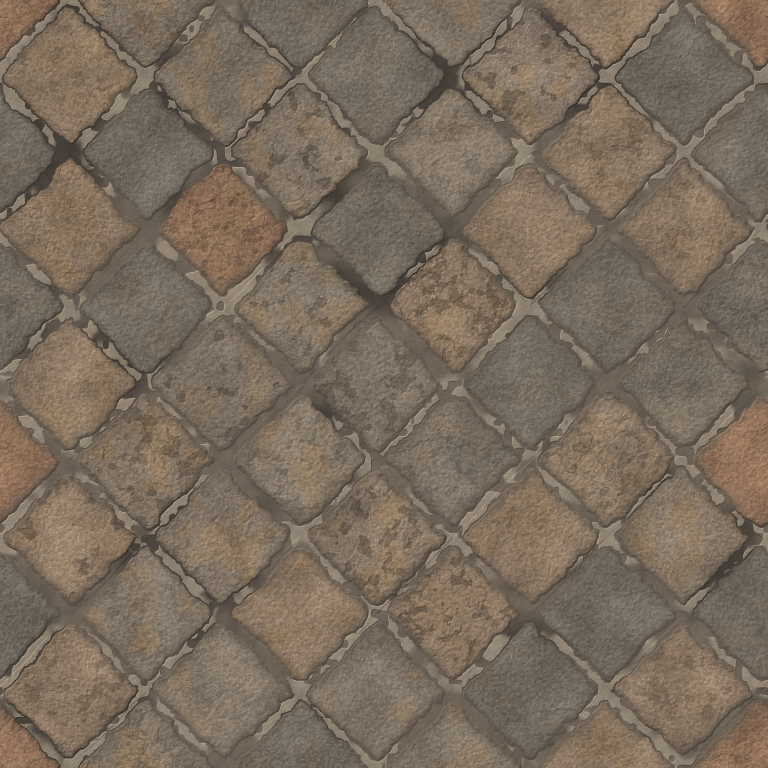
Give the GLSL for this texture, as a Shadertoy shader.

```glsl
const float REPEATS = 5.0;                       // diamonds across and down
const vec2 LATTICE_SHIFT = vec2(0.545, 0.55);
const float STONE_HALF = 0.458;                  // lengths below are in cell sides
const float CORNER_RADIUS = 0.06;
const float EDGE_ROUGHNESS = 0.09;
const float WOBBLE = 0.07;
const float LIGHT_STEP = 0.0016;
const vec2 LIGHT_DIRECTION = vec2(-0.6, 0.8);
const float MAX_SHADE = 0.24;
const vec3 GREY = vec3(0.445, 0.415, 0.375);
const vec3 TAN = vec3(0.505, 0.458, 0.402);
const vec3 BROWN = vec3(0.555, 0.475, 0.397);
const vec3 RUST = vec3(0.56, 0.425, 0.335);
const vec3 OCHRE = vec3(0.57, 0.465, 0.345);
const vec3 MORTAR = vec3(0.58, 0.53, 0.465);
const vec3 DIRT = vec3(0.42, 0.38, 0.335);
const vec3 GAP = vec3(0.27, 0.245, 0.22);

struct Surface { vec3 color; float height; };

float hash(vec2 p) {
    vec3 q = fract(p.xyx * 0.1031);
    q += dot(q, q.yzx + 33.33);
    return fract((q.x + q.y) * q.z);
}

vec4 hash4(vec2 p) {
    return vec4(hash(p + 11.3), hash(p + 47.1), hash(p + 83.7), hash(p + 129.9));
}

// Value noise that wraps after a whole number of lattice steps
float noise(vec2 p, float period) {
    vec2 i = floor(p), f = fract(p);
    f = f * f * (3.0 - 2.0 * f);
    vec2 a = mod(i, period), b = mod(i + 1.0, period);
    return mix(mix(hash(a), hash(vec2(b.x, a.y)), f.x),
               mix(hash(vec2(a.x, b.y)), hash(b), f.x), f.y);
}

float fbm(vec2 p, float period) {
    float sum = 0.0, weight = 0.533;
    for (int i = 0; i < 4; i++) {
        sum += weight * noise(p, period);
        p = p * 2.0 + period * 2.0;
        period *= 2.0;
        weight *= 0.5;
    }
    return sum;
}

float canvasFbm(vec2 p, float scale) { return fbm(p * scale, scale); }
float stoneFbm(vec2 q) { return fbm(q, 512.0); }

float roundedBox(vec2 p, float halfSize, float radius) {
    vec2 q = abs(p) - halfSize + radius;
    return length(max(q, 0.0)) + min(max(q.x, q.y), 0.0) - radius;
}

Surface stone(vec2 local, vec4 look, vec4 wear) {
    float angle = 6.2832 * look.w;
    vec2 q = mat2(cos(angle), sin(angle), -sin(angle), cos(angle)) * local + 40.0 * wear.xy;
    float warmth = smoothstep(0.15, 0.5, look.x);
    float rough = mix(0.3, 1.0, warmth);
    float broad = stoneFbm(q * 3.0);
    float grain = stoneFbm(q * 42.0);

    // Base tint, clouds and ochre stains
    vec3 color = mix(mix(GREY, TAN, warmth), BROWN, smoothstep(0.5, 0.8, look.x));
    color = mix(color, RUST, 0.8 * step(0.96, look.x));
    float stain = smoothstep(0.46, 0.68, stoneFbm(q * 4.0 + 9.0));
    color = mix(color, OCHRE, 0.6 * stain * wear.x * rough);
    color *= 1.0 + 0.35 * (broad - 0.5) + 0.3 * (grain - 0.5);

    // Pits, cleavage ledges and thin veins
    float pit = smoothstep(0.57, 0.67, stoneFbm(q * mix(7.0, 13.0, wear.z))) * rough * wear.y;
    float layer = 7.0 * stoneFbm(q * vec2(1.5, 3.2) + 21.0);
    float ledge = floor(layer) + smoothstep(0.0, 0.15, fract(layer));
    float vein = 1.0 - smoothstep(0.0, 0.022, abs(broad - 0.52));
    color *= 1.0 - 0.23 * pit;
    color = mix(color, mix(GAP, OCHRE, step(0.45, wear.w)), 0.35 * vein * wear.z * rough);
    float height = 0.28 * grain - 0.12 * pit + 0.14 * ledge * wear.w * rough - 0.05 * vein * rough;
    return Surface(color, height);
}

Surface paving(vec2 p, float pixel) {
    // Diagonal lattice with slightly uneven stones
    vec2 wobble = vec2(canvasFbm(p, 16.0), canvasFbm(p + 0.37, 16.0)) - 0.5;
    vec2 grid = REPEATS * vec2(p.x + p.y, p.x - p.y) + LATTICE_SHIFT + WOBBLE * wobble;
    vec2 cell = floor(grid), local = fract(grid) - 0.5;
    vec2 id = mod(vec2(cell.x + cell.y, cell.x - cell.y), 2.0 * REPEATS);
    vec4 look = hash4(id), wear = hash4(id + 250.0);
    float chips = canvasFbm(p, 64.0);
    float edge = roundedBox(local - 0.025 * (wear.zw - 0.5), STONE_HALF - 0.02 * look.z, CORNER_RADIUS)
               + EDGE_ROUGHNESS * (chips - 0.5);
    Surface s = stone(local, look, wear);

    // Grime at the stone rims
    float cover = canvasFbm(p + 0.71, 8.0);
    float grime = smoothstep(-0.13, 0.02, edge) * smoothstep(0.4, 0.62, cover);
    s.color = mix(s.color, DIRT, 0.65 * grime);
    s.color *= 1.0 - 0.16 * smoothstep(-0.05, 0.0, edge);

    // Joints: dark gaps, packed dirt and broken pale mortar
    float soft = max(0.012, pixel);
    float present = smoothstep(0.44, 0.54, canvasFbm(p + 0.19, 12.0));
    float broken = smoothstep(0.27, 0.37, noise(p * 80.0, 80.0));
    float mortar = smoothstep(0.012, 0.012 + soft, edge) * present * broken;
    vec3 joint = mix(GAP, DIRT, smoothstep(0.35, 0.6, cover));
    joint = mix(joint, MORTAR, 0.85 * mortar) * (0.88 + 0.24 * chips);
    float open = smoothstep(-soft, soft, edge);
    s.color = mix(s.color, joint, open);
    s.height = mix(s.height, s.height * 0.4 - 0.12 + 0.18 * mortar, open);
    return s;
}

void mainImage(out vec4 fragColor, in vec2 fragCoord) {
    vec2 p = fragCoord / iResolution.xy;
    float pixel = 1.414 * REPEATS / iResolution.y;
    Surface here = paving(p, pixel);
    Surface lightward = paving(p + LIGHT_STEP * LIGHT_DIRECTION, pixel);
    float shade = clamp(here.height - lightward.height, -MAX_SHADE, MAX_SHADE);
    fragColor = vec4(clamp(here.color * (1.0 + shade), 0.0, 1.0), 1.0);
}
```
